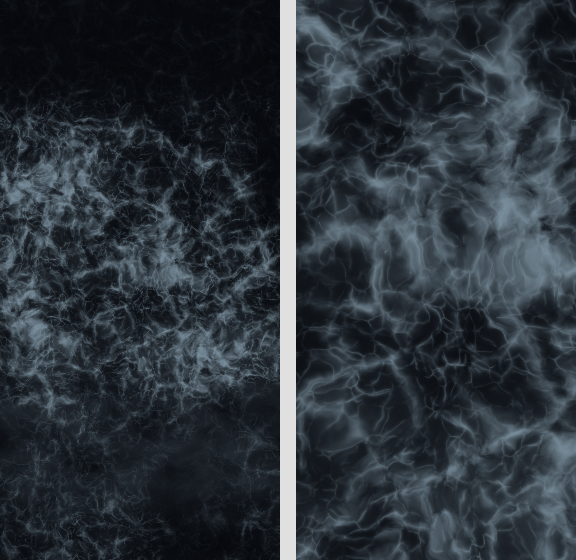
Left, the full canvas; right, a detail of the centre.
Give the GLSL for this texture, as a WebGL 1 fragment shader.

```glsl
precision highp float;
// Night sea foam: ragged webs of pale froth drifting over near-black water.
// Cellular edges at four scales form the threads; layered sines bend and break
// them, and a few soft patches decide where the froth gathers.

uniform vec2 u_resolution;

#define DEEP vec3(0.020, 0.029, 0.046)
#define FROTH vec3(0.490, 0.575, 0.630)
#define WARP 0.034       // how far the currents bend the web
#define WEB_SCALE 7.0    // largest cells across the width
#define THIN 15.0        // thread falloff in open water
#define THICK 4.0        // thread falloff in dense froth
#define GAIN 1.45        // brightness of the threads
#define HAZE 0.19        // milky glow under dense froth
#define VEIL 0.100       // dim haze over the lower water

const mat2 TURN = mat2(1.44, 1.08, -1.08, 1.44);

vec2 hash2(vec2 cell) {
  vec2 k = vec2(dot(cell, vec2(127.1, 311.7)), dot(cell, vec2(269.5, 183.3)));
  return fract(sin(k) * 43758.5);
}

// Layered, rotated sines: a cloudy field around zero.
float swirl(vec2 p) {
  float sum = 0.0;
  float amp = 0.5;
  for (int i = 0; i < 6; i++) {
    p = TURN * p + vec2(1.7, 4.1);
    sum += amp * sin(p.x + 1.5 * sin(p.y * 0.8)) * sin(p.y + 1.3 * sin(p.x * 0.7));
    amp *= 0.6;
  }
  return sum;
}

// Gap between the nearest and second nearest cell point; zero on cell borders.
float cellEdge(vec2 p) {
  vec2 base = floor(p);
  vec2 local = p - base;
  float nearest = 8.0;
  float second = 8.0;
  for (int y = -1; y <= 1; y++) {
    for (int x = -1; x <= 1; x++) {
      vec2 offset = vec2(float(x), float(y));
      float d = length(offset + hash2(base + offset) - local);
      second = min(second, max(nearest, d));
      nearest = min(nearest, d);
    }
  }
  return second - nearest;
}

float patchAt(vec2 p, vec2 centre, vec2 radius) {
  vec2 d = (p - centre) / radius;
  return exp(-dot(d, d));
}

// Amount of froth, 0 to 1, across the canvas.
float frothCover(vec2 p, float height) {
  float clouds = swirl(p * 4.0 + 2.6);
  float ragged = height + 0.06 * clouds;
  float band = 1.0 - 0.90 * smoothstep(0.75, 0.89, ragged);
  band *= mix(0.72, 1.0, smoothstep(0.22, 0.38, ragged));
  float patches = patchAt(p, vec2(0.12, 1.10), vec2(0.34, 0.38))
                + 0.8 * patchAt(p, vec2(0.36, 1.42), vec2(0.24, 0.14))
                + patchAt(p, vec2(0.78, 0.76), vec2(0.26, 0.16))
                + 0.4 * patchAt(p, vec2(0.80, 1.12), vec2(0.22, 0.30))
                + 0.7 * patchAt(p, vec2(0.20, 0.66), vec2(0.28, 0.24))
                + 0.8 * patchAt(p, vec2(0.30, 0.08), vec2(0.20, 0.10));
  return clamp(band * (0.24 + 0.54 * patches + 0.48 * clouds), 0.04, 1.0);
}

// Threads of froth, thickening where the cover is dense.
float frothWeb(vec2 q, float cover, float height) {
  float sum = 0.0;
  float scale = WEB_SCALE;
  float weight = mix(0.50, 1.0, smoothstep(0.15, 0.40, height));
  float falloff = mix(THIN, THICK, cover);
  for (int i = 0; i < 4; i++) {
    float thread = exp(-falloff * cellEdge(q * scale + scale));
    float broken = smoothstep(-0.50, 0.35, swirl(q * scale * 1.1 + scale));
    sum += weight * thread * broken;
    weight = mix(weight * 0.80, 0.60, 0.20);
    scale *= 1.9;
  }
  return sum;
}

void main() {
  vec2 p = gl_FragCoord.xy / u_resolution.x;
  float height = gl_FragCoord.y / u_resolution.y;

  // Currents bend the web
  vec2 drift = vec2(swirl(p * 6.0 + 1.0), swirl(p * 6.0 + 7.3));
  vec2 q = p + WARP * drift;

  float cover = frothCover(p + 0.5 * WARP * drift, height);
  float grain = max(0.85 + 1.15 * swirl(q * 26.0), 0.1);

  // Threads, glow and low veil
  float light = GAIN * cover * frothWeb(q, cover, height) * grain;
  light += HAZE * cover * (0.7 + 0.6 * swirl(q * 9.0));
  float low = smoothstep(0.02, 0.18, height) * (1.0 - smoothstep(0.28, 0.48, height));
  light += VEIL * low * (1.0 + 1.2 * swirl(vec2(q.x * 5.0, q.y * 9.0)));

  float tone = 1.0 - exp(-1.15 * max(light, 0.0));
  gl_FragColor = vec4(mix(DEEP, FROTH, tone), 1.0);
}
```
